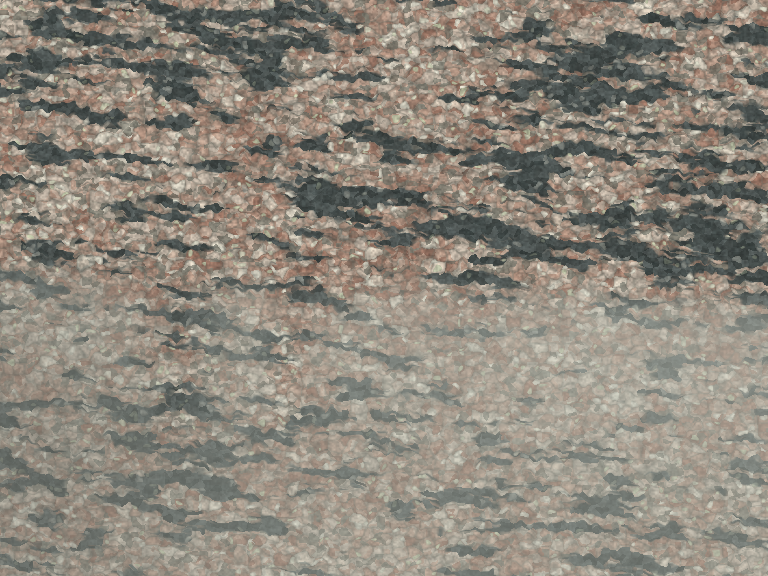
This texture is drawn by a Shadertoy shader. Its source:

```glsl
// Polished red granite: rounded pink and rust grains, pale green flecks and
// thin ragged dark streaks. Grains are warped Voronoi cells, streaks and wisps
// are stretched noise, and a soft reflection veils the lower half.

const vec2 GRAIN_SCALE = vec2(44.0, 60.0);    // grains per canvas height
const vec2 FLECK_SCALE = vec2(84.0, 108.0);
const vec2 STREAK_SCALE = vec2(13.0, 56.0);
const float STREAK_SLOPE = 0.10;
const float STREAK_LEVEL = 0.605;             // higher means fewer streaks
const float HAZE_AMOUNT = 0.40;

const vec3 RUST = vec3(0.54, 0.40, 0.34);
const vec3 PINK = vec3(0.64, 0.53, 0.465);
const vec3 BEIGE = vec3(0.70, 0.65, 0.595);
const vec3 CREAM = vec3(0.82, 0.81, 0.75);
const vec3 LICHEN = vec3(0.69, 0.72, 0.60);
const vec3 OLIVE = vec3(0.41, 0.41, 0.37);
const vec3 DARK = vec3(0.20, 0.235, 0.235);
const vec3 HAZE = vec3(0.66, 0.675, 0.635);

struct Cell { float dist; float edge; vec2 centre; vec2 id; };

vec2 hash2(vec2 p) {
    vec3 h = fract(p.xyx * vec3(0.1031, 0.1030, 0.0973));
    h += dot(h, h.yzx + 33.33);
    return fract((h.xx + h.yz) * h.zy);
}

float noise(vec2 p) {
    vec2 i = floor(p), f = fract(p);
    f = f * f * (3.0 - 2.0 * f);
    float low = mix(hash2(i).x, hash2(i + vec2(1, 0)).x, f.x);
    float high = mix(hash2(i + vec2(0, 1)).x, hash2(i + vec2(1, 1)).x, f.x);
    return mix(low, high, f.y);
}

float fbm(vec2 p) {
    float sum = 0.0, amp = 0.533;
    for (int i = 0; i < 4; i++) {
        sum += amp * noise(p);
        p = mat2(1.98, 0.12, -0.12, 1.98) * p + 17.3;
        amp *= 0.5;
    }
    return sum;
}

// Nearest cell centre, and the gap to the second nearest
Cell voronoi(vec2 p) {
    vec2 base = floor(p);
    Cell c = Cell(9.0, 9.0, p, vec2(0.0));
    float second = 9.0;
    for (int y = -1; y <= 1; y++)
    for (int x = -1; x <= 1; x++) {
        vec2 g = base + vec2(x, y);
        vec2 centre = g + 0.1 + 0.8 * hash2(g);
        float d = length(p - centre);
        if (d < c.dist) {
            second = c.dist;
            c = Cell(d, 0.0, centre, hash2(g + 71.0));
        } else second = min(second, d);
    }
    c.edge = second - c.dist;
    return c;
}

// Soft horizontal belt where streaks gather
float belt(vec2 p, float height, float width) {
    float t = (p.y - height) / width;
    return exp(-t * t);
}

// x: dark streaks, y: thin wisps that wind between the grains
vec2 streakField(vec2 p) {
    vec2 q = vec2(p.x, p.y + STREAK_SLOPE * p.x);
    q.y += 0.018 * (noise(q * vec2(9.0, 14.0)) - 0.5);
    float patches = noise(q * vec2(3.0, 10.0) + 5.0) - 0.5;
    float belts = belt(q, 0.945, 0.05) * smoothstep(-0.1, 0.4, p.x)
        + 1.2 * belt(q, 0.695, 0.06) * smoothstep(0.3, 0.65, p.x)
        + belt(q, 0.82, 0.07) * smoothstep(0.7, 1.0, p.x);
    float wisp = abs(fbm(q * vec2(9.0, 36.0) + 29.0) - 0.5) - 0.03 * patches;
    return vec2(fbm(q * STREAK_SCALE) + 0.08 * patches + 0.10 * belts, wisp);
}

void mainImage(out vec4 fragColor, in vec2 fragCoord) {
    vec2 p = fragCoord / iResolution.y;
    float pixel = 1.0 / iResolution.y;
    vec2 warp = vec2(noise(p * 85.0), noise(p * 85.0 + 40.0)) - 0.5;
    vec2 w = p + 0.010 * warp;
    Cell grain = voronoi(w * GRAIN_SCALE);
    Cell fleck = voronoi(w * FLECK_SCALE + 13.0);

    // Grain body: rust to beige, with cloudy areas and small inner crystals
    float cloud = fbm(p * vec2(7.0, 12.0) + 3.0) - 0.5;
    float tone = 0.15 + 0.7 * grain.id.x + 0.6 * cloud + 0.7 * (fleck.id.y - 0.5);
    vec3 col = mix(RUST, PINK, smoothstep(0.0, 0.4, tone));
    col = mix(col, BEIGE, smoothstep(0.4, 0.9, tone));
    col = mix(col, CREAM, 0.6 * smoothstep(0.90, 0.95, grain.id.y));
    col *= 1.07 - 0.17 * smoothstep(0.1, 0.75, grain.dist);
    float seam = 1.0 - smoothstep(0.02, 0.18 + pixel * GRAIN_SCALE.y, grain.edge);
    col = mix(col, OLIVE, 0.38 * seam);
    col = mix(col, OLIVE, 0.7 * smoothstep(0.85, 0.90, fleck.id.x + 0.3 * cloud));

    // Dark streaks and wisps, roughened by the small cells
    vec2 snapped = (fleck.centre - 13.0) / FLECK_SCALE;
    vec2 field = streakField(mix(w, snapped, 0.38));
    float streak = smoothstep(STREAK_LEVEL - 0.03, STREAK_LEVEL + 0.04, field.x);
    float shade = smoothstep(STREAK_LEVEL - 0.12, STREAK_LEVEL, field.x);
    float wisp = 1.0 - smoothstep(0.004, 0.024, field.y);
    col = mix(col, OLIVE, 0.25 * shade);
    col = mix(col, mix(OLIVE, DARK, 0.5), 0.55 * wisp * (0.4 + 0.6 * shade));
    vec3 mineral = DARK + 0.13 * (fleck.id.y - 0.35);
    col = mix(col, mineral, 0.92 * streak);

    // Pale rounded flecks with a thin shaded rim
    float aa = pixel * FLECK_SCALE.y * 0.7;
    float radius = 0.36 + 0.22 * fleck.id.y;
    float disc = 1.0 - smoothstep(radius - aa, radius + aa * 0.5, fleck.dist);
    float chosen = step(fleck.id.x, 0.10 + 0.15 * cloud) * (1.0 - 0.65 * streak);
    vec3 pale = mix(LICHEN, CREAM, smoothstep(0.2, 0.7, fleck.id.y));
    pale *= 1.0 - 0.16 * smoothstep(0.2, 0.45, fleck.dist);
    col = mix(col, pale, 0.85 * disc * chosen);

    // Fine crystal speckle
    float speckle = noise(p * vec2(150.0, 200.0)) + noise(p * 310.0 + 7.0) - 1.0;
    col *= 1.0 + 0.24 * speckle;

    // Reflected veil below a wavering border, with two clearer columns
    float border = 0.52 - 0.03 * p.x + 0.05 * (noise(p * vec2(7.0, 3.0)) - 0.5);
    float veil = 1.0 - smoothstep(border - 0.06, border + 0.05, p.y);
    float columns = exp(-pow((p.x - 0.31) / 0.055, 2.0))
        + 0.8 * exp(-pow((p.x - 0.50) / 0.045, 2.0));
    veil *= 1.0 - 0.6 * columns * smoothstep(0.18, 0.34, p.y);
    float glow = smoothstep(0.2, 1.3, p.x) * belt(p, 0.38, 0.24);
    col = mix(col, HAZE + 0.06 * glow, veil * (HAZE_AMOUNT + 0.12 * glow));
    float corner = 1.0 - smoothstep(0.0, 0.55, length(p - vec2(0.0, 0.17)));
    col *= 1.0 - 0.12 * corner;
    col = mix(col, HAZE, 0.06) * 1.03;

    fragColor = vec4(clamp(col, 0.0, 1.0), 1.0);
}
```
